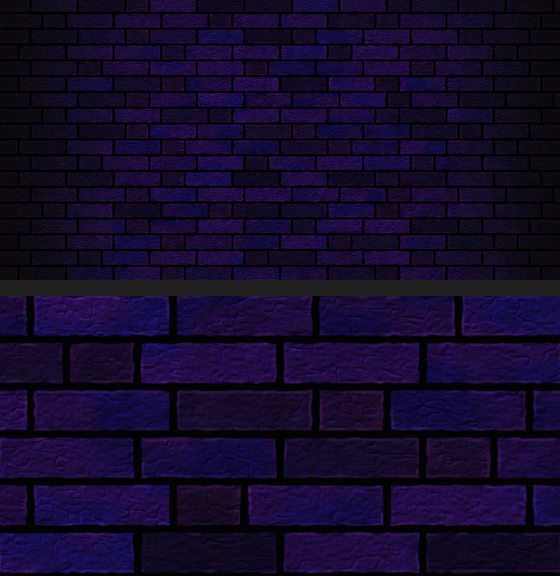
Top, the full canvas; bottom, a detail of the centre.
A Shadertoy shader for this texture:

```glsl
// Dark brick wall in running courses of long and short bricks, under a violet glow.

// Layout, in canvas heights
const float ROWS = 17.71;          // courses per canvas height
const float ROW_SHIFT = 0.184;     // part of the top course that is cut off
const float HALF_BRICK = 0.0849;   // pitch of a short brick; a long one is double
const float MORTAR = 0.0092;       // joint width
const float WOBBLE = 0.0022;       // roughness of the brick outline
const float RIM = 0.0022;          // width of the lit brick edge

// Bond: six courses, each with one short brick per period (in half bricks)
const float SHORT_START[6] = float[6](5.28, 1.78, 5.28, 6.78, 3.28, 6.78);
const float PERIOD[6] = float[6](11.0, 7.0, 7.0, 7.0, 7.0, 9.0);

// Colours
const vec3 JOINT = vec3(0.008, 0.007, 0.015);
const vec3 VIOLET = vec3(0.125, 0.045, 0.260);
const vec3 BLUE = vec3(0.065, 0.040, 0.270);
const vec3 ROSE = vec3(0.180, 0.050, 0.210);
const vec3 SOOT = vec3(0.060, 0.035, 0.110);
const vec3 GREY = vec3(0.055, 0.048, 0.072);
const vec3 RIM_LIGHT = vec3(0.075, 0.035, 0.085);

float hash(vec2 p) {
    return fract(sin(dot(p, vec2(127.1, 311.7))) * 43758.5453);
}

float noise(vec2 p) {
    vec2 i = floor(p), f = fract(p);
    f = f * f * (3.0 - 2.0 * f);
    return mix(mix(hash(i), hash(i + vec2(1, 0)), f.x),
               mix(hash(i + vec2(0, 1)), hash(i + vec2(1, 1)), f.x), f.y);
}

// Rough clay surface with sideways creases
float relief(vec2 p) {
    float crease = abs(noise(p * vec2(65.0, 130.0)) - 0.5);
    return 0.5 * noise(p * vec2(140.0, 210.0)) + 0.3 * noise(p * 330.0)
         - 0.7 * (1.0 - smoothstep(0.0, 0.09, crease)) * noise(p * 45.0 + 9.0);
}

float boxDistance(vec2 p, vec2 halfSize) {
    vec2 q = abs(p) - halfSize;
    return length(max(q, 0.0)) + min(max(q.x, q.y), 0.0);
}

// Finds the brick at p: offset from its centre, its half size and its number
void findBrick(vec2 p, out vec2 local, out vec2 halfSize, out vec2 id) {
    float v = (1.0 - p.y) * ROWS + ROW_SHIFT;
    float row = floor(v);
    int course = int(mod(row, 6.0));
    float u = p.x / HALF_BRICK - SHORT_START[course];
    float cycle = floor(u / PERIOD[course]);
    float along = u - cycle * PERIOD[course];
    float isLong = step(1.0, along);
    float span = 1.0 + isLong;
    float index = isLong * (1.0 + floor((along - 1.0) * 0.5));
    float inBrick = mix(along, mod(along - 1.0, 2.0), isLong);
    local = vec2((inBrick - 0.5 * span) * HALF_BRICK, (0.5 - fract(v)) / ROWS);
    halfSize = 0.5 * (vec2(span * HALF_BRICK, 1.0 / ROWS) - MORTAR);
    id = vec2(cycle * 8.0 + index, row);
}

void mainImage(out vec4 fragColor, in vec2 fragCoord) {
    float pixel = 1.0 / iResolution.y;
    vec2 p = fragCoord * pixel;
    vec2 screen = fragCoord / iResolution.xy * 2.0 - 1.0;

    vec2 local, halfSize, id;
    findBrick(p, local, halfSize, id);
    float d = boxDistance(local, halfSize) + WOBBLE * (noise(p * 110.0) - 0.5);
    float brickMask = 1.0 - smoothstep(-pixel, pixel, d);
    float isShort = 1.0 - step(HALF_BRICK * 0.6, halfSize.x);

    // Brick colour: violet, with blue stains and some sooty bricks
    float tone = hash(id + 3.7);
    float stain = noise(p * vec2(13.0, 18.0) + 7.0 * hash(id));
    vec3 brick = mix(VIOLET, BLUE, 0.85 * smoothstep(0.5, 0.8, stain));
    brick = mix(brick, SOOT, 0.75 * step(0.80, tone));
    brick *= 0.85 + 0.3 * hash(id + 11.3);

    // Short bricks: dark heart, rosy ends
    float ends = smoothstep(0.5, 1.0, abs(local.x) / halfSize.x);
    vec3 header = mix(SOOT, ROSE, 0.2 + 0.6 * ends * noise(p * 40.0));
    brick = mix(brick, header, 0.75 * isShort);

    // Glow fades to grey at the sides
    float glow = 1.0 - smoothstep(0.42, 1.02, abs(screen.x));
    glow *= 1.0 - 0.22 * screen.y * screen.y;
    brick = mix(GREY, brick, glow);

    // Worn surface, lit from above
    float slope = relief(p) - relief(p + vec2(-0.0012, 0.0026));
    brick *= 1.0 + clamp(0.9 * slope, -0.45, 0.6);
    brick *= 0.88 + 0.24 * noise(p * 55.0 + 20.0);

    // Broken highlight along the edges
    float rim = smoothstep(-2.0 * RIM, -RIM, d) * smoothstep(0.3, 0.75, noise(p * 60.0 + 5.0));
    brick += RIM_LIGHT * rim * (0.35 + 0.65 * glow);

    vec3 color = mix(JOINT * (0.8 + 0.4 * noise(p * 150.0)), brick, brickMask);
    color *= 1.0 - 0.22 * smoothstep(0.75, 1.0, abs(screen.x));
    fragColor = vec4(color, 1.0);
}
```
